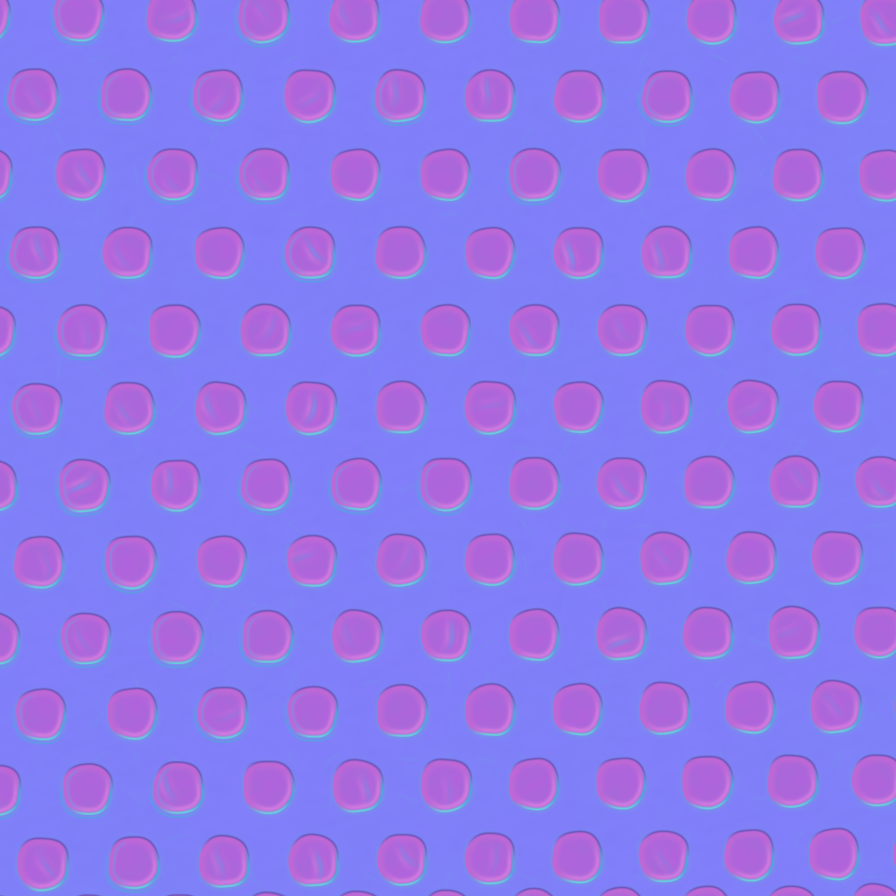
This texture map is drawn by a three.js fragment shader. Its source:

```glsl
// Tangent-space relief of a plate studded with staggered round bumps, 12 rows of about 10.
// Each bump is a rounded superellipse with a pink bevel, a teal lower-right rim and a dark top edge.
// Hashes choose outline wobble, creases and double rims; layered sines add soft mottling.
varying vec2 vUv;

const float TAU = 6.2832;
const vec3 FLAT = vec3(0.50, 0.50, 0.975);
const vec3 FACE = vec3(0.675, 0.40, 0.855);
const vec3 PINK = vec3(0.85, 0.50, 0.87);
const vec3 MAGENTA = vec3(0.77, 0.41, 0.83);
const vec3 TEAL = vec3(0.30, 0.66, 0.86);
const vec3 MINT = vec3(0.40, 0.82, 0.86);
const vec3 HALO = vec3(0.46, 0.57, 0.91);
const vec3 SHADE = vec3(0.38, 0.31, 0.70);

float hash(vec2 p) {
  return fract(sin(dot(p, vec2(127.1, 311.7))) * 4375.85);
}

float layeredSines(vec2 p) {
  float sum = 0.0, gain = 0.5;
  for (int i = 0; i < 4; i++) {
    sum += gain * sin(p.x + 1.7 * sin(p.y)) * cos(p.y + 0.6 * p.x);
    p = mat2(1.5, 1.2, -1.2, 1.5) * p + 1.3;
    gain *= 0.55;
  }
  return sum;
}

// Soft line of the given half width around zero
float band(float x, float width) {
  return exp(-x * x / (width * width));
}

// Sparse hairline scratches, at most one per cell
float scratches(vec2 p, float cells) {
  vec2 id = floor(p * cells);
  vec2 q = fract(p * cells) - 0.5;
  float turn = TAU * hash(id);
  vec2 axis = vec2(cos(turn), sin(turn));
  float across = dot(q, vec2(-axis.y, axis.x)) + 0.3 * q.x * q.y;
  float fade = 1.0 - smoothstep(0.1, 0.4, length(q));
  return step(0.7, hash(id + 7.3)) * band(across, 0.035) * fade;
}

// Centre of a bump; pitch and tilt drift slowly over the plate
vec2 bumpCentre(float row, float col) {
  float y = min(0.0195 + 0.0885 * row - 0.000286 * row * row, 1.022);
  float x = 0.547 + (0.1001 - 0.0025 * y) * col - 0.00043 * col * col;
  return vec2(x, y + col * (0.0005 - 0.0018 * y));
}

// Column nearest to x, shifted by half a pitch on even rows
float nearestColumn(float x, float row) {
  float shift = 0.5 - 0.5 * mod(row, 2.0);
  float col = (x - 0.547) / 0.099;
  col += 0.0043 * col * col;
  return floor(col - shift + 0.5) + shift;
}

// Folds and smears across a worn face
vec3 crease(vec3 colour, vec2 q, float seed, float amount) {
  float turn = (seed - 0.5) * 2.2;
  vec2 axis = vec2(cos(turn), sin(turn));
  float along = dot(q, vec2(-axis.y, axis.x));
  float t = dot(q, axis) + 0.12 * sin(3.0 * along + TAU * seed) + 0.7 * (fract(seed * 9.7) - 0.5);
  float reach = band(along - 0.5 * (fract(seed * 5.3) - 0.5), 0.5) * amount;
  colour = mix(colour, PINK, 0.6 * reach * band(t + 0.2, 0.12));
  colour = mix(colour, HALO, 0.85 * reach * band(t, 0.11));
  return mix(colour, MAGENTA, 0.6 * reach * band(t - 0.22, 0.1));
}

vec3 paintBump(vec3 ground, vec2 p, vec2 centre, vec2 id) {
  float seed = hash(id), wearSeed = hash(id + 31.7);
  vec2 q = (p - centre) / (vec2(0.0280, 0.0288) * (0.98 + 0.04 * seed));
  if (length(q) > 1.7) return ground;
  vec2 dir = q / max(length(q), 0.001);
  float angle = atan(q.y, q.x);
  vec2 power = pow(abs(q), vec2(2.4));
  float r = pow(power.x + power.y, 1.0 / 2.4);
  r += 0.018 * sin(3.0 * angle + TAU * seed) + 0.012 * sin(5.0 * angle + TAU * wearSeed);

  // Facing weights, with y pointing down
  float lower = smoothstep(-0.15, 0.8, dot(dir, vec2(0.62, 0.78)));
  float upper = smoothstep(0.1, 0.9, dot(dir, vec2(0.25, -0.97)));
  float bottom = smoothstep(0.5, 1.0, dir.y);
  float left = smoothstep(0.0, 0.9, -dir.x);

  // Halo and occasional second rim on the plate
  ground = mix(ground, HALO, (0.25 + 0.5 * lower) * band(max(r - 1.0, 0.0), 0.12));
  float twin = step(0.35 + 0.75 * centre.x, hash(id + 5.9));
  float arc = smoothstep(0.0, 0.8, dot(dir, vec2(-0.5, 0.87)));
  ground = mix(ground, TEAL, 0.65 * twin * arc * band(r - 1.13, 0.035));

  // Face, bevel and wear
  vec3 face = FACE + 0.025 * layeredSines(q * 2.5 + seed * 20.0) * vec3(1.0, -0.6, 0.4);
  face = mix(face, MAGENTA, 0.7 * max(left, upper) * smoothstep(0.6, 0.9, r));
  face = mix(face, PINK, 0.75 * lower * band(r - 0.81, 0.1));
  float chance = mix(0.62, 0.16, centre.x) + 0.15 * (1.0 - centre.y);
  float wear = step(wearSeed, chance) * mix(0.25, 1.0, pow(hash(id + 3.1), 2.0));
  face = crease(face, q, hash(id + 17.0), wear * (1.0 - smoothstep(0.7, 1.0, r)));
  face = mix(face, HALO, 0.6 * twin * left * band(r - 0.8, 0.05));

  // Rim
  vec3 rim = mix(TEAL, MINT, bottom);
  face = mix(face, rim, lower * smoothstep(0.86, 0.98, r));
  vec3 colour = mix(face, ground, smoothstep(0.97, 1.04, r));
  colour = mix(colour, SHADE, 0.75 * upper * band(r - 1.0, 0.045));
  return mix(colour, HALO, 0.5 * left * (1.0 - upper) * band(r - 1.02, 0.04));
}

void main() {
  vec2 p = vec2(vUv.x, 1.0 - vUv.y);
  vec3 colour = FLAT + 0.010 * layeredSines(p * 9.0) * vec3(1.0, -1.0, 0.3);
  colour += 0.006 * layeredSines(p * vec2(70.0, 110.0));
  colour = mix(colour, HALO, 0.35 * scratches(p, 23.0));
  float baseRow = floor(p.y / 0.085);
  for (int i = -1; i <= 1; i++) {
    float row = baseRow + float(i);
    float col = nearestColumn(p.x, row);
    colour = paintBump(colour, p, bumpCentre(row, col), vec2(col, row));
  }
  gl_FragColor = vec4(colour, 1.0);
}
```
